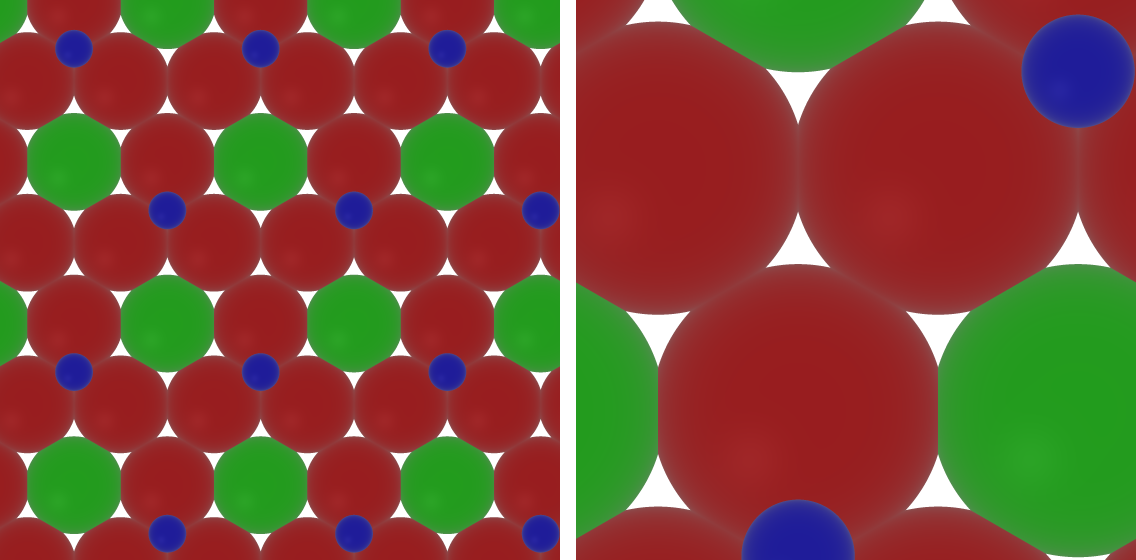
Left: the whole. Right: its middle third, enlarged.
Give the GLSL for this pattern, as a WebGL 2 fragment shader.

```glsl
#version 300 es
precision highp float;
// Close-packed layer of red and green balls on white, with small blue balls
// resting in hollows. Two interleaved rectangular lattices give the hexagonal
// packing; the nearest centre wins, so touching balls meet in straight cuts.

uniform vec2 u_resolution;
out vec4 outColor;

const float SPACING = 1.0 / 6.0;             // centre distance, canvas units
const vec2 ORIGIN = vec2(0.1322, 0.7109);    // centre of one green ball
const float ROW = 0.8660254;                 // row height, in spacings
const float BALL_RADIUS = 0.5235;
const float BEAD_RADIUS = 0.2025;
const vec2 BEAD_OFFSET = vec2(1.0, -0.52);   // from a green ball
const vec3 RED = vec3(0.595, 0.115, 0.120);
const vec3 GREEN = vec3(0.135, 0.610, 0.115);
const vec3 BLUE = vec3(0.120, 0.110, 0.600);
const vec3 BACKGROUND = vec3(1.0);
const vec3 RIM_COLOR = vec3(0.5);
const float RIM_AMOUNT = 0.58;
const vec2 GLINT_POS = vec2(-0.32, -0.33);   // in ball radii
const float GLINT_AMOUNT = 0.03;
const float GLINT_SHARPNESS = 22.0;
const int SAMPLES = 4;                       // antialiasing grid per side

// Sphere shading: d is the offset from the centre in radii
vec3 shadeBall(vec3 base, vec2 d) {
    float height = sqrt(max(1.0 - dot(d, d), 0.0));
    float rim = (1.0 - height) * (1.0 - height);
    vec2 g = d - GLINT_POS;
    float glint = GLINT_AMOUNT * exp(-GLINT_SHARPNESS * dot(g, g));
    return mix(base, RIM_COLOR, RIM_AMOUNT * rim) + glint;
}

// Index of the nearest point on the rectangular lattice of every second row
vec2 nearestIndex(vec2 p) {
    return floor(p / vec2(1.0, 2.0 * ROW) + 0.5);
}

// Offset to the nearest bead; alternate double rows shift by one spacing
vec2 beadOffset(vec2 p) {
    p -= BEAD_OFFSET;
    float row = floor(p.y / (2.0 * ROW) + 0.5);
    float x = mod(p.x - row + 1.0, 2.0) - 1.0;
    return vec2(x, p.y - row * 2.0 * ROW);
}

vec3 pattern(vec2 uv) {
    vec2 p = (uv - ORIGIN) / SPACING;

    // Small beads lie on top
    vec2 bead = beadOffset(p) / BEAD_RADIUS;
    if (dot(bead, bead) < 1.0) return shadeBall(BLUE, bead);

    // Mixed rows alternate red and green; the rows between are all red
    vec2 cell = vec2(1.0, 2.0 * ROW);
    vec2 index = nearestIndex(p);
    vec2 mixedRow = p - index * cell;
    vec2 shifted = p - 0.5 * cell;
    vec2 redRow = shifted - nearestIndex(shifted) * cell;

    bool inMixed = dot(mixedRow, mixedRow) < dot(redRow, redRow);
    bool isGreen = inMixed && mod(index.x + index.y, 2.0) < 0.5;
    vec2 d = (inMixed ? mixedRow : redRow) / BALL_RADIUS;
    if (dot(d, d) > 1.0) return BACKGROUND;
    return shadeBall(isGreen ? GREEN : RED, d);
}

void main() {
    float side = min(u_resolution.x, u_resolution.y);
    vec3 sum = vec3(0.0);
    // Average a grid of samples to smooth every edge
    for (int j = 0; j < SAMPLES; j++) {
        for (int i = 0; i < SAMPLES; i++) {
            vec2 jitter = (vec2(i, j) + 0.5) / float(SAMPLES) - 0.5;
            sum += pattern((gl_FragCoord.xy + jitter) / side);
        }
    }
    outColor = vec4(sum / float(SAMPLES * SAMPLES), 1.0);
}
```
